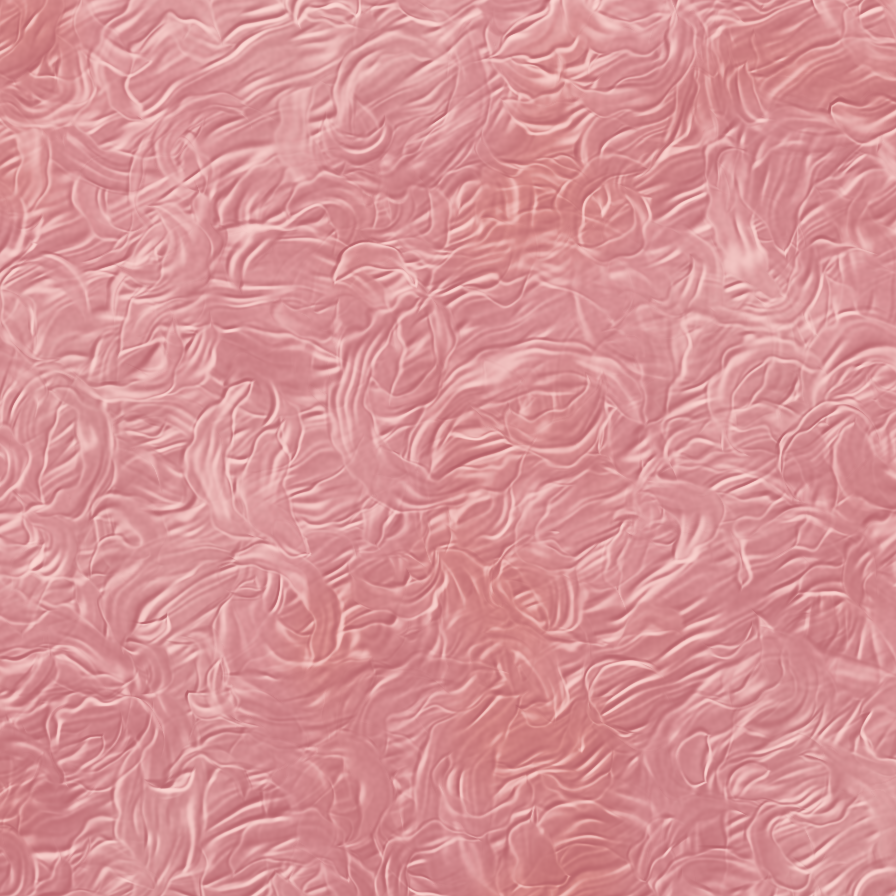
A WebGL 2 fragment shader for this texture:

```glsl
#version 300 es
precision highp float;
// Thick pink paint worked with a brush into overlapping curved strokes.
// Scattered ragged arcs, laid from the top layer down, build a height field;
// its slope toward a raking light picks the tone between shadow and sheen.

uniform vec2 u_resolution;
out vec4 fragColor;

vec3 hash3(vec2 p) {
    vec3 q = fract(p.xyx * vec3(0.1031, 0.1030, 0.0973));
    q += dot(q, q.yxz + 33.33);
    return fract((q.xxy + q.yzz) * q.zyx);
}

float cornerSlope(vec2 cell, vec2 offset) {
    float angle = 6.2832 * hash3(cell).x;
    return dot(vec2(cos(angle), sin(angle)), offset);
}

float gradientNoise(vec2 p) {
    vec2 i = floor(p), f = fract(p);
    vec2 u = f * f * f * (f * (f * 6.0 - 15.0) + 10.0);
    vec2 e = vec2(1.0, 0.0);
    return mix(mix(cornerSlope(i, f), cornerSlope(i + e, f - e), u.x),
               mix(cornerSlope(i + e.yx, f - e.yx), cornerSlope(i + 1.0, f - 1.0), u.x), u.y);
}

// Relief left by bristles: sharp broken crests, soft furrows and fine scratches
float bristles(float across, float along, vec2 seed) {
    vec2 q = vec2(across, along);
    float furrow = gradientNoise(q * vec2(52.0, 11.0) + seed);
    float pressure = gradientNoise(q * vec2(30.0, 15.0) + seed.yx);
    float crest = exp(-furrow * furrow * 24.0) * smoothstep(-0.12, 0.32, pressure);
    float scratch = sin(420.0 * across + 9.0 * pressure + 6.0 * furrow);
    return 0.0054 * crest + 0.0018 * furrow + 0.0003 * scratch;
}

float paintHeight(vec2 p, float ragged) {
    float height = 0.0;
    float bare = 1.0; // share not yet covered by the strokes above

    for (int layer = 0; layer < 7; layer++) {
        float k = float(layer);
        float scale = 3.6 + 3.0 * mod(k + 1.0, 3.0);
        float turn = 1.3 * k + 0.4;
        vec2 g = mat2(cos(turn), sin(turn), -sin(turn), cos(turn)) * p * scale + 17.3 * k;
        vec2 home = floor(g);

        for (int n = 0; n < 9; n++) {
            vec2 cell = home + vec2(n % 3 - 1, n / 3 - 1);
            vec3 place = hash3(cell + 31.0 * k + 5.0);
            vec2 q = g - cell - place.xy;
            float distance = length(q);
            if (place.z > 0.76 || distance > 0.98) continue;

            // Arc whose width narrows toward both ends
            vec3 form = hash3(cell + 57.0 * k + 113.0);
            float radius = mix(0.25, 0.72, form.x);
            float across = distance - radius;
            float width = mix(0.09, 0.26, form.y);
            if (abs(across) > width) continue;
            float angle = mod(atan(q.y, q.x) + 6.2832 * form.z, 6.2832) - 3.1416;
            float reach = angle / mix(0.8, 2.4, fract(form.z * 7.0 + form.x));
            float taper = 1.0 - reach * reach;
            float inside = (width * taper - abs(across)) / scale;
            inside += ragged * smoothstep(0.0, 0.07, width - abs(across)) * smoothstep(0.0, 0.3, taper);
            if (inside <= 0.0) continue;

            // Fresh paint mostly covers what lies below and piles up at its rim
            float relief = bristles(across / scale, angle * radius / scale, 90.0 * form.xy);
            float rim = 0.0036 * exp(-pow(abs(inside - 0.006) / 0.0034, 2.0));
            float level = 0.003 * (place.z - 0.37);
            float cover = mix(0.65, 1.0, fract(form.y * 9.0)) * smoothstep(0.0, 0.009, inside);
            height += bare * cover * (relief + rim * form.z + level);
            bare *= 1.0 - cover;
            if (bare < 0.03) return height;
        }
    }
    return height + bare * bristles(p.y - 0.5 * p.x, p.x, vec2(7.0, 19.0));
}

void main() {
    vec2 p = gl_FragCoord.xy / min(u_resolution.x, u_resolution.y);

    // Wobble of the hand and torn stroke edges
    vec2 hand = p + 0.016 * vec2(gradientNoise(p * 8.0 + 3.7), gradientNoise(p * 8.0 + 41.3));
    hand += 0.007 * vec2(gradientNoise(p * 24.0 + 8.1), gradientNoise(p * 24.0 + 63.9));
    float ragged = 0.012 * gradientNoise(p * 38.0 + 77.0);

    // Slope toward a light at the lower right, with crests catching a little more
    vec2 ray = 0.0013 * normalize(vec2(0.6, -0.8));
    float away = paintHeight(hand - ray, ragged);
    float toward = paintHeight(hand + ray, ragged);
    float slope = (away - toward) / 0.0026;
    float tone = 1.05 * slope + 50.0 * (away + toward - 0.0034);

    // Wide patches lie flatter or steeper to the light
    float drift = gradientNoise(p * 2.6 + 11.0) + 0.5 * gradientNoise(p * 7.0 + 29.0);
    float tilt = gradientNoise(p * 4.0 + 52.0) + 0.8 * gradientNoise(p * 13.0 + 5.0);
    tone += 0.28 * tilt + 0.22 * (p.y - 0.5) - 0.25 * drift;
    tone /= sqrt(1.0 + tone * tone);

    // Body colour drifts between dusty rose and warmer salmon
    vec3 body = mix(vec3(0.85, 0.575, 0.592), vec3(0.845, 0.54, 0.53), smoothstep(0.0, 0.6, drift));
    body = mix(body, vec3(0.865, 0.62, 0.627), smoothstep(0.0, 0.6, -drift));
    body += 0.03 * gradientNoise(p * 150.0);

    vec3 shadow = vec3(0.69, 0.35, 0.385);
    vec3 sheen = vec3(1.0, 0.87, 0.85);
    vec3 colour = tone < 0.0 ? mix(body, shadow, -tone) : mix(body, sheen, tone);
    fragColor = vec4(colour, 1.0);
}
```
